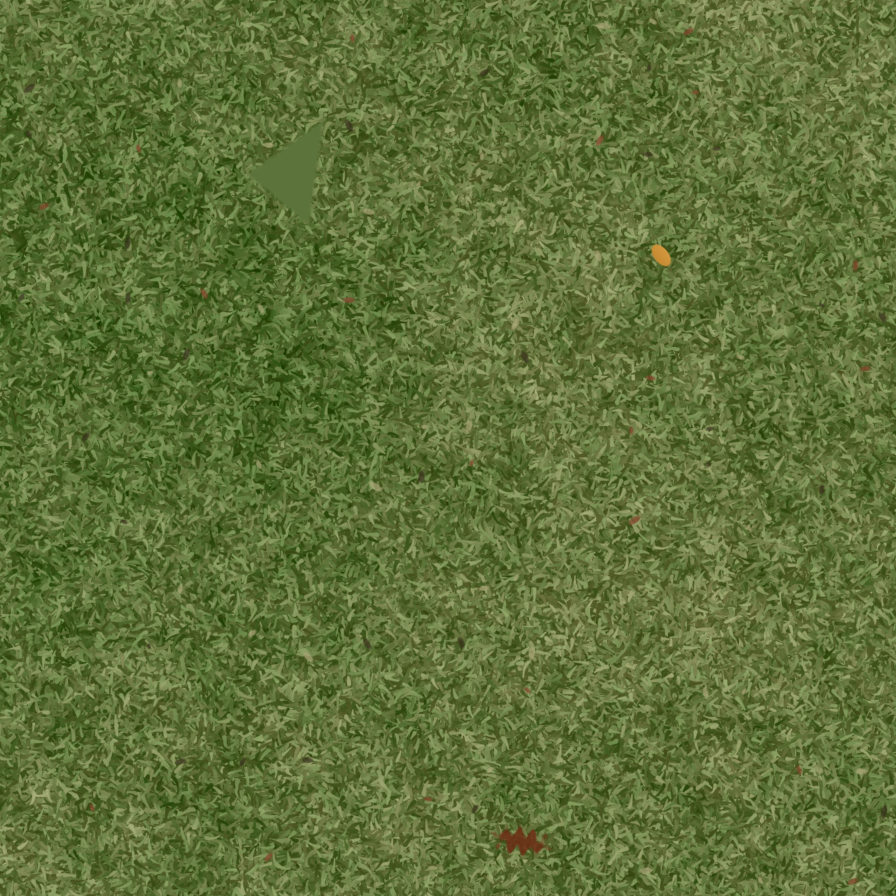
This texture is drawn by a Shadertoy shader. Its source:

```glsl
// A mown lawn seen from above: short blades, straw patches and a few fallen leaves.

const vec3 SHADE_GREEN = vec3(0.26, 0.33, 0.11);
const vec3 LIGHT_GREEN = vec3(0.52, 0.59, 0.36);
const vec3 STRAW_SHIFT = vec3(0.05, 0.012, 0.03);
const vec3 BARE_GREEN = vec3(0.36, 0.45, 0.23);
const vec3 ORANGE_LEAF = vec3(0.80, 0.57, 0.22);
const vec3 RUST_LEAF = vec3(0.42, 0.17, 0.08);
const vec3 PALE_CHAFF = vec3(0.68, 0.66, 0.48);
const vec3 DARK_CHAFF = vec3(0.22, 0.19, 0.11);
const int BLADE_LAYERS = 5;
const float BLADE_CELLS = 110.0;
const float CHAFF_CELLS = 16.0;

vec4 hash4(vec3 p) {
    vec4 q = fract(p.xyzx * vec4(0.1031, 0.1030, 0.0973, 0.1099));
    q += dot(q, q.wzxy + 33.33);
    return fract((q.xxyz + q.yzzw) * q.zywx);
}

mat2 rotation(float angle) {
    float c = cos(angle), s = sin(angle);
    return mat2(c, s, -s, c);
}

// Layered, warped sines, roughly in -1..1
float waves(vec2 p, float seed) {
    float sum = 0.0, weight = 0.5;
    for (int i = 0; i < 5; i++) {
        p = rotation(1.1 + seed) * p * 1.8 + seed;
        sum += weight * sin(p.x + 1.6 * sin(p.y * 0.8)) * cos(p.y + 1.3 * sin(p.x * 0.7));
        weight *= 0.72;
    }
    return sum;
}

// Tapered stroke along x; coverage from 0 to 1
float blade(vec2 p, float halfLength, float halfWidth, float soft) {
    float along = clamp(p.x, -halfLength, halfLength);
    float taper = 0.75 - 0.35 * along / halfLength;
    float d = length(p - vec2(along, 0.0)) - halfWidth * taper;
    return 1.0 - smoothstep(-soft, soft, d);
}

float leaf(vec2 p, vec2 radii, float soft) {
    float d = (length(p / radii) - 1.0) * min(radii.x, radii.y);
    return 1.0 - smoothstep(-soft, soft, d);
}

// Signed distance to the line a-b, positive on its left
float edge(vec2 p, vec2 a, vec2 b) {
    vec2 along = normalize(b - a), q = p - a;
    return along.x * q.y - along.y * q.x;
}

float triangle(vec2 p, vec2 a, vec2 b, vec2 c, float soft) {
    float d = max(edge(p, a, b), max(edge(p, b, c), edge(p, c, a)));
    return 1.0 - smoothstep(-soft, soft, d);
}

vec3 grassColor(float tone, float straw) {
    return mix(SHADE_GREEN, LIGHT_GREEN, tone) + STRAW_SHIFT * straw;
}

// Blades of one layer painted over the colour below
vec3 paintBlades(vec3 below, vec2 uv, float layer, float tone, float straw, float soft) {
    vec2 p = rotation(layer * 0.7) * uv * BLADE_CELLS + layer * 17.3 + 200.0;
    vec2 cell = floor(p);
    vec3 color = below;
    for (int y = -1; y <= 1; y++)
    for (int x = -1; x <= 1; x++) {
        vec2 id = cell + vec2(x, y);
        vec4 place = hash4(vec3(id, layer + 1.0));
        vec4 look = hash4(vec3(id, layer + 31.0));
        vec2 q = rotation(place.z * 6.2832) * (p - id - place.xy);
        q.y += (look.z - 0.5) * 0.5 * q.x * q.x;
        float cover = blade(q, mix(0.3, 0.85, place.w), mix(0.17, 0.27, look.w), soft * BLADE_CELLS);
        float bladeTone = tone + 1.25 * (look.x - 0.5);
        color = mix(color, grassColor(bladeTone, straw + 1.6 * (look.y - 0.5)), cover);
    }
    return color;
}

// Sparse specks of dead matter
vec3 paintChaff(vec3 below, vec2 uv, float soft) {
    vec2 p = uv * CHAFF_CELLS;
    vec2 id = floor(p);
    vec4 place = hash4(vec3(id, 71.0));
    vec4 look = hash4(vec3(id, 83.0));
    vec2 q = rotation(place.z * 6.2832) * (p - id - mix(vec2(0.2), vec2(0.8), place.xy));
    vec2 radii = mix(vec2(0.05, 0.03), vec2(0.12, 0.055), look.y);
    vec3 color = look.x < 0.4 ? PALE_CHAFF : (look.x < 0.8 ? DARK_CHAFF : RUST_LEAF + 0.1);
    float cover = leaf(q, radii, soft * CHAFF_CELLS) * step(0.72, place.w);
    return mix(below, color, 0.7 * cover);
}

void mainImage(out vec4 fragColor, in vec2 fragCoord) {
    vec2 uv = fragCoord / iResolution.y;
    float soft = max(0.0011, 0.6 / iResolution.y);

    // Broad patches and small clumps; the upper left is lusher
    float patches = waves(uv * 3.0, 0.6);
    float clumps = waves(uv * 22.0, 1.9);
    float lush = 1.0 - smoothstep(0.1, 0.6, length((uv - vec2(0.05, 0.65)) * vec2(1.0, 0.8)));
    float straw = 0.15 + 0.5 * patches + 0.5 * clumps - 0.7 * lush;
    float tone = 0.54 + 0.08 * patches + 0.17 * clumps - 0.08 * lush;

    // Blades, from the shaded soil upward
    vec3 color = grassColor(0.0, straw);
    for (int i = 0; i < BLADE_LAYERS; i++) {
        float depth = 1.0 - float(i) / float(BLADE_LAYERS - 1);
        color = paintBlades(color, uv, float(i), tone - 0.15 * depth, straw, soft);
    }
    color = paintChaff(color, uv, soft);

    // Smooth bare wedge
    float wedge = triangle(uv, vec2(0.277, 0.805), vec2(0.361, 0.866), vec2(0.345, 0.749), 0.003);
    color = mix(color, BARE_GREEN, wedge);

    // Fallen leaves
    vec2 q = rotation(0.9) * (uv - vec2(0.738, 0.715));
    color = mix(color, ORANGE_LEAF + 4.0 * q.y, leaf(q, vec2(0.014, 0.008), soft));
    q = rotation(0.15) * (uv - vec2(0.582, 0.061));
    q += 0.005 * sin(q.yx * 420.0);
    color = mix(color, RUST_LEAF, 0.85 * leaf(q, vec2(0.027, 0.011), 0.003));

    fragColor = vec4(clamp(color, 0.0, 1.0), 1.0);
}
```
